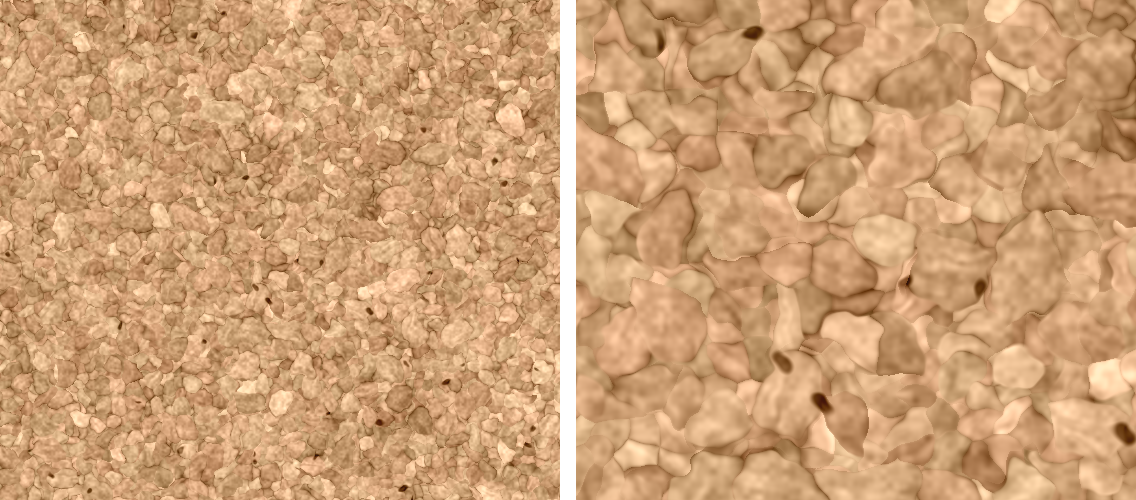
Left, the full canvas; right, a detail of the centre.
This texture is drawn by a WebGL 2 fragment shader. Its source:

```glsl
#version 300 es
precision highp float;
precision highp int;

uniform vec2 u_resolution;
out vec4 fragColor;

// Lengths are in canvas heights, scales in cells per canvas height.
const vec3  CORK_COLOUR    = vec3(0.842, 0.662, 0.492);
const vec3  PINK_SHIFT     = vec3(0.012, -0.014, -0.006);
const float FINE_SCALE     = 46.0;
const float MEDIUM_SCALE   = 28.0;
const float LARGE_SCALE    = 17.0;
const float PIT_SCALE      = 24.0;
const float PIT_SHARE      = 0.06;
const float TONE_SPREAD    = 0.19;
const float STREAK_DEPTH   = 0.15;
const float SPECKLE_DEPTH  = 0.15;
const float MOTTLE_DEPTH   = 0.10;
const float CREVICE_DEPTH  = 0.27;
const float CREVICE_WIDTH  = 0.0021;
const float EDGE_SOFTNESS  = 0.0030;
const float BEVEL_DEPTH    = 0.045;
const vec2  LIGHT_DIR      = vec2(-0.6, 0.8);

// Integer hash: three values in 0..1 per lattice cell.
vec3 hash3(vec2 cell, float salt) {
    uvec3 v = uvec3(ivec3(vec3(cell, salt)) + 4096);
    v = v * 1664525u + 1013904223u;
    v.x += v.y * v.z; v.y += v.z * v.x; v.z += v.x * v.y;
    v ^= v >> 16u;
    v.x += v.y * v.z; v.y += v.z * v.x; v.z += v.x * v.y;
    return vec3(v >> 8u) * exp2(-24.0);
}

// Smooth value noise, three independent channels.
vec3 noise3(vec2 p, float salt) {
    vec2 cell = floor(p), f = fract(p);
    f = f * f * (3.0 - 2.0 * f);
    vec3 low  = mix(hash3(cell, salt), hash3(cell + vec2(1, 0), salt), f.x);
    vec3 high = mix(hash3(cell + vec2(0, 1), salt), hash3(cell + vec2(1, 1), salt), f.x);
    return mix(low, high, f.y);
}

struct Grain {
    float nearest;  // stretched distance to the closest centre
    float second;   // and to the next one
    vec2 offset;    // from the centre, in cells
    vec2 local;     // the same, along the grain's own axes
    vec3 seed;
};

// Cellular lattice of stretched, randomly turned grains.
Grain findGrain(vec2 p, float salt) {
    Grain g = Grain(9.0, 9.0, vec2(0), vec2(0), vec3(0));
    vec2 home = floor(p);
    for (int y = -1; y <= 1; y++)
    for (int x = -1; x <= 1; x++) {
        vec2 cell = home + vec2(x, y);
        vec3 place = hash3(cell, salt), seed = hash3(cell, salt + 1.0);
        vec2 offset = p - cell - mix(vec2(0.1), vec2(0.9), place.xy);
        float turn = 6.2832 * place.z, stretch = mix(1.0, 1.38, seed.x);
        vec2 axis = vec2(cos(turn), sin(turn));
        vec2 local = vec2(dot(offset, axis), dot(offset, vec2(-axis.y, axis.x)));
        float d = length(local * vec2(1.0 / stretch, stretch));
        if (d < g.nearest) {
            g = Grain(d, g.nearest, offset, local, seed);
        } else {
            g.second = min(g.second, d);
        }
    }
    return g;
}

// Lays one size of grain over surface (x = tone, y = pinkness).
vec2 layGrains(vec2 surface, vec2 p, float scale, float share, float radius, float salt, float patchiness) {
    Grain g = findGrain(p * scale, salt);
    float reach = g.seed.y < share ? radius * mix(0.75, 1.15, g.seed.x) : -1.0;
    float inside = min(reach - g.nearest, 0.5 * (g.second - g.nearest)) / scale;

    // Body: own tone, growth streaks and a lit side.
    vec2 streakPos = g.local / scale * vec2(48.0, 185.0) + g.seed.xz * 60.0;
    float streak = noise3(streakPos, salt + 2.0).x - 0.5;
    float tone = (g.seed.z - 0.5) * TONE_SPREAD + streak * STREAK_DEPTH;
    tone += 0.07 * smoothstep(0.9, 0.97, g.seed.z);
    tone += BEVEL_DEPTH * dot(g.offset, LIGHT_DIR) / max(radius, 0.3);
    float pink = fract(g.seed.z * 17.0 + g.seed.x) * 2.0 - 1.0;

    surface = mix(surface, vec2(tone, pink), smoothstep(-0.5, 0.5, inside / EDGE_SOFTNESS));
    surface.x -= CREVICE_DEPTH * patchiness * exp(-abs(inside) / CREVICE_WIDTH);
    return surface;
}

void main() {
    vec2 p = gl_FragCoord.xy / u_resolution.y;

    // Ragged outlines from two sizes of warp.
    vec2 warped = p + 0.013 * (noise3(p * 38.0, 20.0).xy - 0.5);
    warped += 0.006 * (noise3(p * 105.0, 21.0).xy - 0.5);

    // Crevices fade in and out along their length.
    vec3 patches = noise3(p * 44.0, 22.0);
    patches = smoothstep(0.22, 0.95, patches);

    // Crumbs first, then ever larger and rarer flakes.
    vec2 surface = vec2(0);
    surface = layGrains(surface, warped, FINE_SCALE, 1.0, 2.0, 30.0, patches.x);
    surface = layGrains(surface, warped, MEDIUM_SCALE, 0.62, 0.55, 40.0, patches.y);
    surface = layGrains(surface, warped, LARGE_SCALE, 0.30, 0.50, 50.0, patches.z);

    // Fine speckle and broad mottling.
    float speckle = noise3(p * 125.0, 23.0).x + 0.7 * noise3(p * 230.0, 24.0).y - 0.85;
    float mottle = 0.6 * noise3(p * 5.0, 25.0).x + 0.4 * noise3(p * 13.0, 26.0).x - 0.5;
    float tone = surface.x + SPECKLE_DEPTH * speckle + MOTTLE_DEPTH * mottle;

    // Scattered dark pits.
    Grain pit = findGrain(warped * PIT_SCALE, 60.0);
    float pitRadius = pit.seed.y < PIT_SHARE ? mix(0.07, 0.17, pit.seed.z) : -1.0;
    tone -= 0.42 * smoothstep(-0.06, 0.06, pitRadius - pit.nearest);

    vec3 colour = CORK_COLOUR + tone + PINK_SHIFT * surface.y;
    fragColor = vec4(clamp(colour, vec3(0.16, 0.09, 0.04), vec3(1.0, 0.93, 0.82)), 1.0);
}
```
